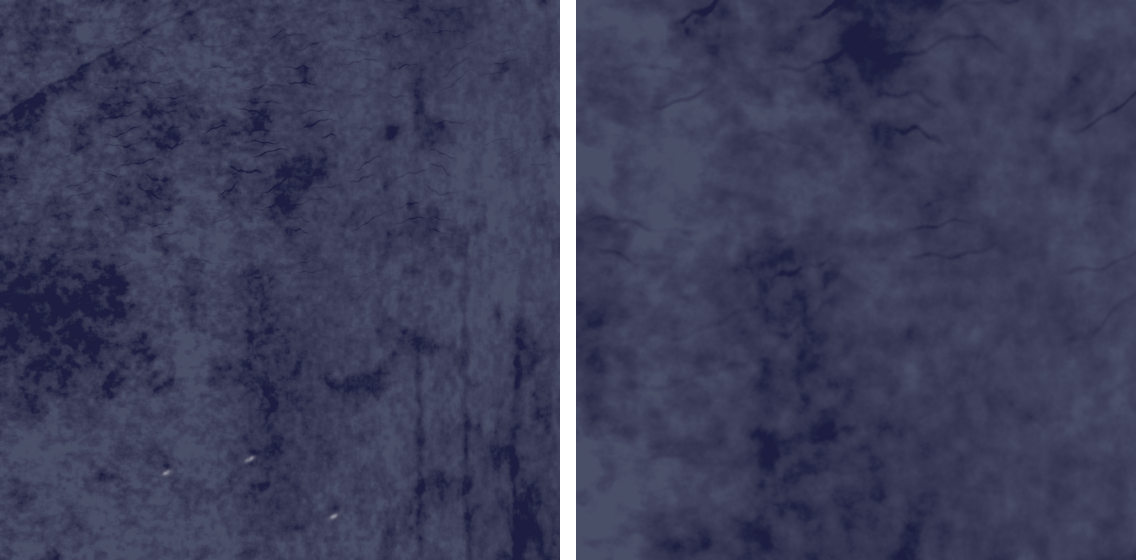
Left: the whole. Right: its middle third, enlarged.
Give the GLSL for this texture, as a WebGL 1 fragment shader.

```glsl
precision highp float;
// Worn indigo cloth: layered noise gives cloudy stains and fine nap, a cellular
// grid scatters short wavy cracks, and distance functions add a diagonal crease,
// vertical drip streaks and a few pale flecks. One tone value drives the palette.
uniform vec2 u_resolution;

const vec3 INK   = vec3(0.110, 0.115, 0.250);
const vec3 DUSK  = vec3(0.190, 0.198, 0.310);
const vec3 SLATE = vec3(0.240, 0.243, 0.350);
const vec3 HAZE  = vec3(0.290, 0.310, 0.407);
const vec3 FLECK = vec3(0.62, 0.62, 0.66);

const float BASE_TONE    = 0.80;
const float CLOUD_DEPTH  = 1.00;
const float STAIN_DEPTH  = 0.50;
const float NAP_DEPTH    = 0.85;
const float GRAIN_DEPTH  = 0.75;
const float CRACK_DEPTH  = 0.55;
const float STREAK_DEPTH = 0.45;
const float CREASE_DEPTH = 0.60;
const vec2  CRACK_CELL   = vec2(0.085, 0.027);
const float CRACK_WIDTH  = 0.0030;

float hash(vec2 p) {
  vec3 q = fract(vec3(p.xyx) * 0.1031);
  q += dot(q, q.yzx + 33.33);
  return fract((q.x + q.y) * q.z);
}

float noise(vec2 p) {
  vec2 i = floor(p), f = fract(p);
  f = f * f * (3.0 - 2.0 * f);
  return mix(mix(hash(i), hash(i + vec2(1.0, 0.0)), f.x),
             mix(hash(i + vec2(0.0, 1.0)), hash(i + 1.0), f.x), f.y);
}

float fbm(vec2 p) {
  float sum = 0.0, amp = 0.5;
  for (int i = 0; i < 5; i++) {
    sum += amp * noise(p);
    p = mat2(0.8, 0.6, -0.6, 0.8) * p * 2.03 + 17.3;
    amp *= 0.52;
  }
  return sum;
}

// Soft elliptical region: 1 at its centre, fading outwards.
float region(vec2 p, vec2 centre, vec2 size) {
  vec2 d = (p - centre) / size;
  return exp(-dot(d, d));
}

// Short wavy strokes, one candidate per cell.
float cracks(vec2 p) {
  vec2 cell = floor(p / CRACK_CELL);
  float ink = 0.0;
  for (int j = -1; j <= 1; j++) {
    for (int i = -1; i <= 1; i++) {
      vec2 id = cell + vec2(float(i), float(j));
      float seed = hash(id + 7.1), turn = hash(id + 41.7);
      vec2 d = p - (id + vec2(turn, seed) * 0.6 + 0.2) * CRACK_CELL;
      float halfLength = mix(0.018, 0.05, hash(id + 90.3));
      float path = d.x * mix(-0.28, 0.45, turn)
                 + 0.0025 * sin(d.x * 110.0 + seed * 40.0)
                 + 0.0012 * sin(d.x * 310.0 + turn * 60.0);
      float line = 1.0 - smoothstep(0.0, CRACK_WIDTH, abs(d.y - path));
      float ends = 1.0 - smoothstep(0.4, 1.0, abs(d.x) / halfLength);
      ink = max(ink, line * ends * smoothstep(0.15, 0.7, seed));
    }
  }
  return ink;
}

// Ragged vertical drips, evenly spaced on the right and strongest low down.
float streaks(vec2 p) {
  float ink = 0.0;
  for (int i = 0; i < 3; i++) {
    float k = float(i);
    float x = 0.745 + 0.09 * k + 0.005 * sin(p.y * 7.0 + k * 2.0)
            + 0.008 * (noise(vec2(p.y * 45.0, k * 9.0)) - 0.5);
    float width = 0.008 + 0.009 * noise(vec2(p.y * 32.0, k + 3.0));
    float fade = 1.0 - smoothstep(0.3, 0.62, p.y - 0.08 * sin(k * 1.57));
    float breaks = smoothstep(0.15, 0.6, noise(vec2(p.y * 16.0, k * 5.0 + 2.0)));
    ink += (1.0 - smoothstep(0.0, width, abs(p.x - x))) * fade * (0.35 + 0.65 * breaks);
  }
  return ink;
}

// Thin bowed line with a soft shadow on its lower side.
float crease(vec2 p) {
  float d = p.y - (0.785 + 0.68 * p.x - 0.3 * p.x * p.x) - 0.012 * (noise(p * 40.0) - 0.5);
  float line = 1.0 - smoothstep(0.0, 0.007, abs(d));
  float shadow = smoothstep(-0.07, -0.005, d) * (1.0 - smoothstep(-0.005, 0.01, d));
  return 0.55 * line * (1.0 - smoothstep(0.3, 0.46, p.x))
       + 0.75 * shadow * (1.0 - smoothstep(0.08, 0.36, p.x));
}

vec3 palette(float t) {
  vec3 c = mix(INK, DUSK, clamp(t / 0.33, 0.0, 1.0));
  c = mix(c, SLATE, clamp((t - 0.33) / 0.33, 0.0, 1.0));
  return mix(c, HAZE, clamp((t - 0.66) / 0.42, 0.0, 1.0));
}

void main() {
  vec2 p = gl_FragCoord.xy / u_resolution;
  vec2 warp = p + 0.03 * (vec2(noise(p * 14.0), noise(p * 14.0 + 50.0)) - 0.5);

  // Clouds, stains and the broad dark areas.
  float tone = BASE_TONE + CLOUD_DEPTH * (fbm(warp * vec2(6.0, 4.5) + 3.0) - 0.5);
  tone -= STAIN_DEPTH * smoothstep(0.50, 0.76, fbm(warp * vec2(20.0, 16.0) + 60.0));
  float shade = 0.55 * region(warp, vec2(0.05, 0.44), vec2(0.16, 0.17))
              + 0.40 * region(warp, vec2(0.49, 0.42), vec2(0.06, 0.09))
              + 0.30 * region(warp, vec2(0.51, 0.20), vec2(0.08, 0.20))
              + 0.45 * region(warp, vec2(0.79, 0.98), vec2(0.11, 0.08))
              + 0.35 * region(warp, vec2(0.93, 0.14), vec2(0.09, 0.20))
              + 0.25 * region(warp, vec2(0.25, 0.78), vec2(0.22, 0.10))
              + 0.65 * region(warp, vec2(0.695, 0.765), vec2(0.014, 0.018));
  tone -= shade * (0.1 + 1.8 * fbm(p * 30.0));

  // Nap runs sideways above and downwards on the lower right.
  float vertical = smoothstep(0.3, 0.9, p.x + 0.4 * (0.5 - p.y));
  float nap = mix(fbm(p * vec2(50.0, 75.0)), fbm(p * vec2(90.0, 42.0)), vertical);
  float rough = mix(1.15, 0.75, smoothstep(0.35, 0.9, p.x));
  tone += NAP_DEPTH * rough * (nap - 0.5);
  tone += GRAIN_DEPTH * rough * (fbm(p * 105.0 + 30.0) - 0.5);
  tone += 0.22 * vertical * (noise(p * vec2(55.0, 4.0)) - 0.5);

  float crackArea = region(p, vec2(0.48, 0.74), vec2(0.48, 0.27));
  tone -= CRACK_DEPTH * cracks(warp) * crackArea;
  tone -= STREAK_DEPTH * streaks(p) + CREASE_DEPTH * crease(p);

  // Pale flecks, each with a dark smudge above.
  float pale = 0.0;
  for (int i = 0; i < 3; i++) {
    float k = float(i);
    vec2 d = p - vec2(0.297 + 0.149 * k, 0.155 + 0.089 * k - 0.064 * k * k);
    tone -= 0.5 * region(d, vec2(0.002, 0.014), vec2(0.011, 0.009));
    d.y -= 0.4 * d.x;
    pale += region(d, vec2(0.0), vec2(0.008, 0.0045)) * (0.5 + 0.6 * noise(p * 180.0));
  }
  gl_FragColor = vec4(mix(palette(tone), FLECK, min(pale, 0.85)), 1.0);
}
```
